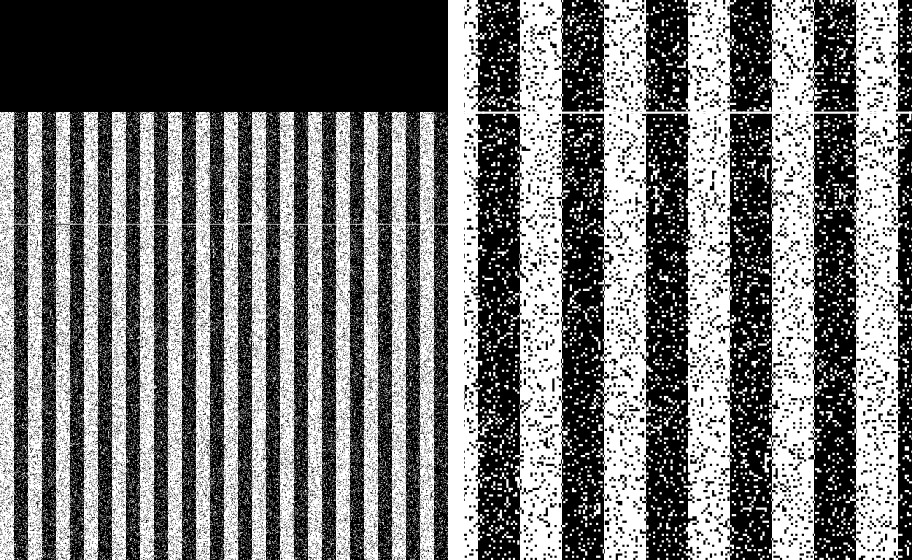
Left, the full canvas; right, a detail of the centre.
Write a WebGL 1 fragment shader that draws this pattern.

```glsl
precision highp float;
// Vertical black and white stripes under a plain black band, covered in
// binary grain that inverts random cells, with one thin line across.
// Grain cells, stripes and line are box filtered over the pixel footprint.

uniform vec2 u_resolution;

const float STRIPE_PAIRS = 16.0;         // light + dark repeats across
const vec2  GRAIN_GRID = vec2(614.0, 768.0); // grain cells across and down
const float GRAIN_DENSITY = 0.155;       // share of inverted cells
const float BAND_BOTTOM = 0.8;           // lower edge of the black band
const float LINE_Y = 0.5996;             // centre of the thin line
const float LINE_HEIGHT = 0.0013;
const vec2  LINE_GAP = vec2(0.094, 0.156); // dark part of the line
const vec3  BLACK = vec3(0.0);
const vec3  WHITE = vec3(1.0);

// Sine-free hash of a cell, 0 to 1
float hash(vec2 p) {
  vec3 q = fract(vec3(p.xyx) * 0.1031);
  q += dot(q, q.yzx + 33.33);
  return fract((q.x + q.y) * q.z);
}

// Share of a pixel of the given width, centred at x, that lies in [a, b]
float coverage(float x, float width, float a, float b) {
  return max(min(x + 0.5 * width, b) - max(x - 0.5 * width, a), 0.0) / width;
}

// 1 on light stripes, 0 on dark ones; the first stripe is light
float stripes(float x, float pixel) {
  float d = abs(fract(x * STRIPE_PAIRS + 0.25) - 0.5);
  return clamp((0.25 - d) / (pixel * STRIPE_PAIRS) + 0.5, 0.0, 1.0);
}

// Area of the pixel taken up by inverted grain cells
float grain(vec2 uv, vec2 pixel) {
  vec2 center = uv * GRAIN_GRID;
  vec2 size = pixel * GRAIN_GRID;
  vec2 first = floor(center - 0.5 * size);
  float sum = 0.0;
  float total = 0.0;
  for (int j = 0; j < 4; j++) {
    for (int i = 0; i < 4; i++) {
      vec2 cell = first + vec2(float(i), float(j));
      float weight = coverage(center.x, size.x, cell.x, cell.x + 1.0)
                   * coverage(center.y, size.y, cell.y, cell.y + 1.0);
      sum += weight * step(hash(cell + 17.0), GRAIN_DENSITY);
      total += weight;
    }
  }
  return sum / max(total, 0.0001);
}

void main() {
  vec2 pixel = 1.0 / u_resolution;
  vec2 uv = gl_FragCoord.xy * pixel;

  // Grain swaps light for dark within each stripe
  float light = mix(stripes(uv.x, pixel.x), 1.0 - stripes(uv.x, pixel.x),
                    grain(uv, pixel));

  // Thin line, light except for a short dark part
  float lineMask = coverage(uv.y, pixel.y, LINE_Y - 0.5 * LINE_HEIGHT,
                            LINE_Y + 0.5 * LINE_HEIGHT);
  float lineLight = 1.0 - coverage(uv.x, pixel.x, LINE_GAP.x, LINE_GAP.y);
  light = mix(light, lineLight, lineMask);

  // Plain band at the top
  light *= coverage(uv.y, pixel.y, -1.0, BAND_BOTTOM);

  gl_FragColor = vec4(mix(BLACK, WHITE, light), 1.0);
}
```
